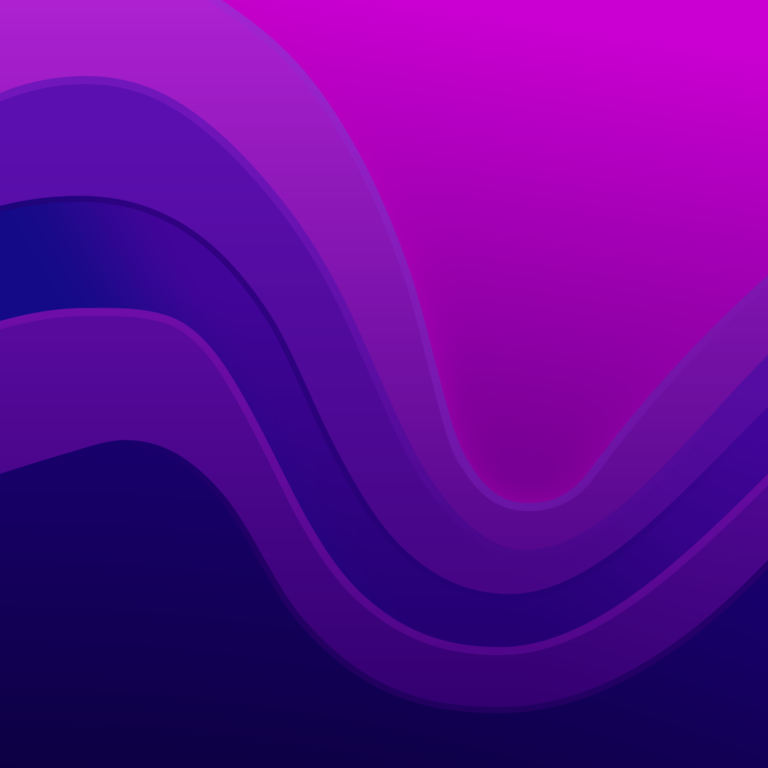
Write a three.js fragment shader that draws this background.

```glsl
// Layered violet waves sweeping down into a valley beneath a magenta sky.
varying vec2 vUv;

// Widths, in canvas units
const float EDGE = 0.0012;
const float RIM_WIDTH = 0.0105;
const float SHADOW_WIDTH = 0.008;
const float GLOW_WIDTH = 0.022;
const float GLOW_STRENGTH = 0.28;

// Colours: low and high ends of each layer's gradient
const vec3 SKY_LOW = vec3(0.45, 0.0, 0.57);
const vec3 SKY_HIGH = vec3(0.79, 0.0, 0.82);
const vec3 SKY_GLOW = vec3(0.75, 0.0, 0.74);
const vec3 ORCHID_LOW = vec3(0.33, 0.03, 0.55);
const vec3 ORCHID_HIGH = vec3(0.68, 0.13, 0.82);
const vec3 ORCHID_RIM = vec3(0.54, 0.18, 0.82);
const vec3 VIOLET_LOW = vec3(0.27, 0.02, 0.52);
const vec3 VIOLET_HIGH = vec3(0.36, 0.06, 0.69);
const vec3 VIOLET_RIM = vec3(0.49, 0.10, 0.75);
const vec3 INDIGO_LOW = vec3(0.14, 0.0, 0.45);
const vec3 INDIGO_HIGH = vec3(0.26, 0.02, 0.60);
const vec3 INDIGO_BLUE = vec3(0.08, 0.04, 0.53);
const vec3 INDIGO_SHADE = vec3(0.14, 0.0, 0.45);
const vec3 PLUM_LOW = vec3(0.20, 0.0, 0.44);
const vec3 PLUM_HIGH = vec3(0.35, 0.04, 0.62);
const vec3 PLUM_RIM = vec3(0.50, 0.06, 0.69);
const vec3 NIGHT_LOW = vec3(0.05, 0.0, 0.26);
const vec3 NIGHT_HIGH = vec3(0.095, 0.0, 0.42);
const vec3 NIGHT_RIM = vec3(0.20, 0.0, 0.43);

// Cubic segment between knots (x, height, slope); returns height and slope
vec2 hermite(float x, vec3 a, vec3 b) {
  float h = b.x - a.x;
  float t = clamp((x - a.x) / h, 0.0, 1.0);
  float rise = b.y - a.y;
  float c2 = 3.0 * rise - h * (2.0 * a.z + b.z);
  float c3 = h * (a.z + b.z) - 2.0 * rise;
  float y = a.y + t * (h * a.z + t * (c2 + t * c3));
  float slope = a.z + t * (2.0 * c2 + 3.0 * t * c3) / h;
  return vec2(y + a.z * min(x - a.x, 0.0), slope);
}

// Approximate distance below a smooth crest through eight knots
float depthBelow(vec2 p, vec3 a, vec3 b, vec3 c, vec3 d,
                 vec3 e, vec3 f, vec3 g, vec3 h) {
  vec2 crest;
  if (p.x < b.x) crest = hermite(p.x, a, b);
  else if (p.x < c.x) crest = hermite(p.x, b, c);
  else if (p.x < d.x) crest = hermite(p.x, c, d);
  else if (p.x < e.x) crest = hermite(p.x, d, e);
  else if (p.x < f.x) crest = hermite(p.x, e, f);
  else if (p.x < g.x) crest = hermite(p.x, f, g);
  else crest = hermite(p.x, g, h);
  return (crest.x - p.y) / sqrt(1.0 + crest.y * crest.y);
}

float cover(float depth) {
  return smoothstep(-EDGE, EDGE, depth);
}

float band(float depth, float width) {
  return 1.0 - cover(depth - width);
}

float ramp(float low, float high, float v) {
  return clamp((v - low) / (high - low), 0.0, 1.0);
}

void main() {
  vec2 p = vUv;
  float rightSide = smoothstep(0.65, 1.0, p.x);

  // Crests, from the highest layer to the lowest
  float orchid = depthBelow(p,
    vec3(0.289, 1.0, -0.7), vec3(0.43, 0.863, -1.5), vec3(0.534, 0.646, -2.9), vec3(0.573, 0.505, -3.8),
    vec3(0.602, 0.414, -2.0), vec3(0.6875, 0.345, 0.0), vec3(0.768, 0.388, 1.35), vec3(1.0, 0.642, 0.9));
  float violet = depthBelow(p,
    vec3(0.0, 0.879, 0.4), vec3(0.111, 0.901, 0.0), vec3(0.234, 0.866, -0.62), vec3(0.365, 0.742, -1.25),
    vec3(0.456, 0.594, -2.1), vec3(0.56, 0.378, -1.5), vec3(0.684, 0.284, 0.0), vec3(1.0, 0.538, 1.0));
  float indigo = depthBelow(p,
    vec3(0.0, 0.732, 0.25), vec3(0.104, 0.745, 0.0), vec3(0.234, 0.711, -0.58), vec3(0.352, 0.59, -1.55),
    vec3(0.43, 0.431, -2.0), vec3(0.521, 0.29, -1.0), vec3(0.664, 0.2265, 0.0), vec3(1.0, 0.47, 0.98));
  float plum = depthBelow(p,
    vec3(0.0, 0.582, 0.28), vec3(0.111, 0.599, 0.0), vec3(0.215, 0.59, -0.3), vec3(0.293, 0.523, -1.5),
    vec3(0.378, 0.366, -2.0), vec3(0.469, 0.229, -0.95), vec3(0.651, 0.1575, 0.0), vec3(1.0, 0.383, 1.0));
  float night = depthBelow(p,
    vec3(0.0, 0.383, 0.33), vec3(0.104, 0.415, 0.3), vec3(0.163, 0.427, 0.0), vec3(0.247, 0.398, -0.75),
    vec3(0.319, 0.316, -1.65), vec3(0.391, 0.199, -1.2), vec3(0.651, 0.0795, 0.0), vec3(1.0, 0.271, 1.05));

  // Sky with a glow along the first crest
  vec3 color = mix(SKY_LOW, SKY_HIGH, ramp(0.38, 0.98, p.y + 0.15 * (p.x - 0.65)));
  color = mix(color, SKY_GLOW, GLOW_STRENGTH * exp(-max(-orchid, 0.0) / GLOW_WIDTH) * (1.0 - rightSide));

  // Orchid and violet layers with lit rims
  vec3 layer = mix(ORCHID_LOW, ORCHID_HIGH, ramp(0.28, 1.0, p.y));
  layer = mix(layer, ORCHID_RIM, 0.3 * band(orchid, RIM_WIDTH) * (1.0 - 0.8 * rightSide));
  color = mix(color, layer, cover(orchid));

  layer = mix(VIOLET_LOW, VIOLET_HIGH, ramp(0.23, 0.85, p.y + 0.15 * rightSide));
  layer = mix(layer, VIOLET_RIM, 0.65 * band(violet, RIM_WIDTH) * ramp(0.25, 0.9, p.y) * (1.0 - rightSide));
  color = mix(color, layer, cover(violet));

  // Indigo layer, bluer at the left, shaded under its crest
  layer = mix(INDIGO_LOW, INDIGO_HIGH, ramp(0.18, 0.63, p.y + 0.18 * rightSide));
  layer = mix(INDIGO_BLUE, layer, smoothstep(0.05, 0.27, p.x + 0.6 * (p.y - 0.65)));
  layer = mix(layer, INDIGO_SHADE, 0.6 * band(indigo, SHADOW_WIDTH) * (1.0 - rightSide));
  color = mix(color, layer, cover(indigo));

  // Plum ribbon and the night below it
  layer = mix(PLUM_LOW, PLUM_HIGH, ramp(0.08, 0.59, p.y + 0.08 * rightSide));
  layer = mix(layer, PLUM_RIM, 0.55 * band(plum, RIM_WIDTH) * mix(0.6, 1.0, ramp(0.15, 0.6, p.y)));
  color = mix(color, layer, cover(plum));

  layer = mix(NIGHT_LOW, NIGHT_HIGH, ramp(0.0, 0.42, p.y + 0.2 * p.x * p.x));
  layer = mix(layer, NIGHT_RIM, 0.5 * band(night, SHADOW_WIDTH) * smoothstep(0.15, 0.4, p.x));
  color = mix(color, layer, cover(night));

  gl_FragColor = vec4(color, 1.0);
}
```
